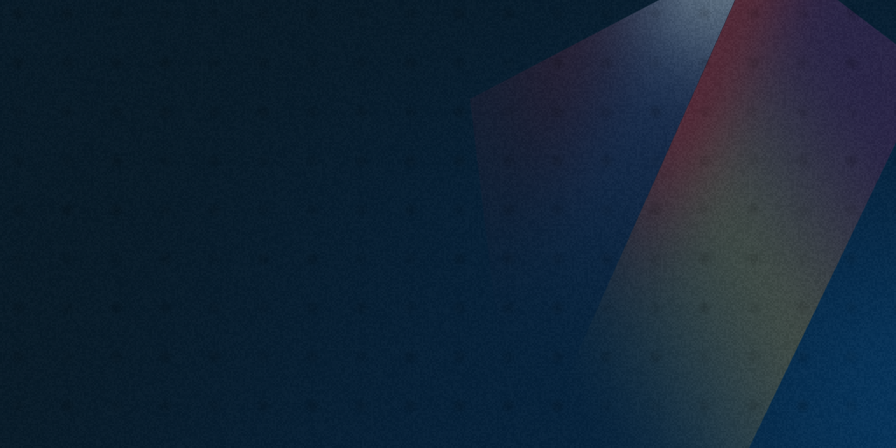
Reproduce this background procedurally as a WebGL 2 fragment shader.

```glsl
#version 300 es
precision highp float;

uniform vec2 u_resolution;
out vec4 outColor;

const vec3 INK = vec3(0.036, 0.108, 0.160);
const vec3 NAVY = vec3(0.030, 0.135, 0.230);
const vec3 AZURE = vec3(0.030, 0.205, 0.355);
const vec3 PLUM = vec3(0.145, 0.125, 0.205);
const vec3 INDIGO = vec3(0.105, 0.175, 0.300);
const vec3 SILVER = vec3(0.350, 0.420, 0.490);
const vec3 WINE = vec3(0.320, 0.165, 0.220);
const vec3 OLIVE = vec3(0.250, 0.295, 0.275);
const vec3 VIOLET = vec3(0.165, 0.150, 0.280);

float hash(vec2 p) {
  vec3 q = fract(vec3(p.xyx) * 0.1031);
  q += dot(q, q.yzx + 33.33);
  return fract((q.x + q.y) * q.z);
}

// Signed distance to the line a-b, positive on its left
float lineSide(vec2 p, vec2 a, vec2 b) {
  vec2 d = normalize(b - a);
  return d.x * (p.y - a.y) - d.y * (p.x - a.x);
}

float fill(float dist, float soft) {
  return smoothstep(-soft, soft, dist);
}

float glow(vec2 p, vec2 center, float radius) {
  vec2 q = (p - center) / radius;
  return exp(-dot(q, q));
}

vec3 backdrop(vec2 p) {
  float depth = smoothstep(0.1, 1.5, p.x + 0.6 * (0.5 - p.y));
  vec3 color = mix(INK, NAVY, depth);
  color = mix(color, INK, 0.6 * smoothstep(0.5, 1.1, p.y));
  return mix(color, AZURE, glow(p, vec2(2.04, 0.08), 0.45));
}

vec3 leftPanelColor(vec2 p, float fromSplit) {
  vec3 color = mix(INDIGO, PLUM, smoothstep(0.06, 0.32, fromSplit));
  return mix(color, SILVER, glow(p, vec2(1.61, 1.04), 0.19));
}

vec3 rightPanelColor(vec2 p, float fromSplit) {
  vec3 color = mix(OLIVE, VIOLET, smoothstep(0.64, 1.16, fromSplit + p.y));
  float edge = exp(-pow(fromSplit / 0.12, 2.0));
  return mix(color, WINE, edge * smoothstep(0.1, 0.8, p.y));
}

// Faint dark spots of varied strength on a square grid
float spots(vec2 p, float pitch) {
  vec2 grid = (p - vec2(0.041, 0.969)) / pitch + 0.5;
  float dist = length(fract(grid) - 0.5) * pitch;
  return (1.0 - smoothstep(0.004, 0.020, dist)) * mix(0.4, 1.0, hash(floor(grid) + 40.0));
}

void main() {
  vec2 p = gl_FragCoord.xy / u_resolution.y;
  float soft = 0.9 / u_resolution.y;
  vec3 color = backdrop(p);

  // Shared slanted edge between the panels
  float split = lineSide(p, vec2(1.315, 0.270), vec2(1.641, 1.0));

  // Left panel, dissolving downward and toward its left edge
  float leftEdge = lineSide(p, vec2(1.049, 0.779), vec2(1.107, 0.297));
  float inside = fill(split, soft) * fill(leftEdge, soft);
  inside *= fill(lineSide(p, vec2(1.471, 1.0), vec2(1.049, 0.779)), soft);
  float leftFade = smoothstep(0.15, 0.95, p.y) * mix(0.55, 1.0, smoothstep(0.0, 0.25, leftEdge));
  color = mix(color, leftPanelColor(p, split), inside * leftFade);

  // Right panel, dissolving toward its lower left
  inside = fill(-split, soft);
  inside *= fill(lineSide(p, vec2(1.672, 0.0), vec2(2.0, 0.682)), soft);
  inside *= fill(lineSide(p, vec2(2.0, 0.901), vec2(1.870, 1.0)), soft);
  float rightFade = smoothstep(-0.12, 0.48, -split + 0.9 * (p.y - 0.25));
  color = mix(color, rightPanelColor(p, -split), inside * rightFade);

  // Spots and film grain
  color *= 1.0 - 0.13 * spots(p, 0.1094);
  float grain = hash(floor(p * 256.0)) - 0.5;
  color += grain * (0.015 + 0.095 * dot(color, vec3(0.333)));

  outColor = vec4(clamp(color, 0.0, 1.0), 1.0);
}
```
